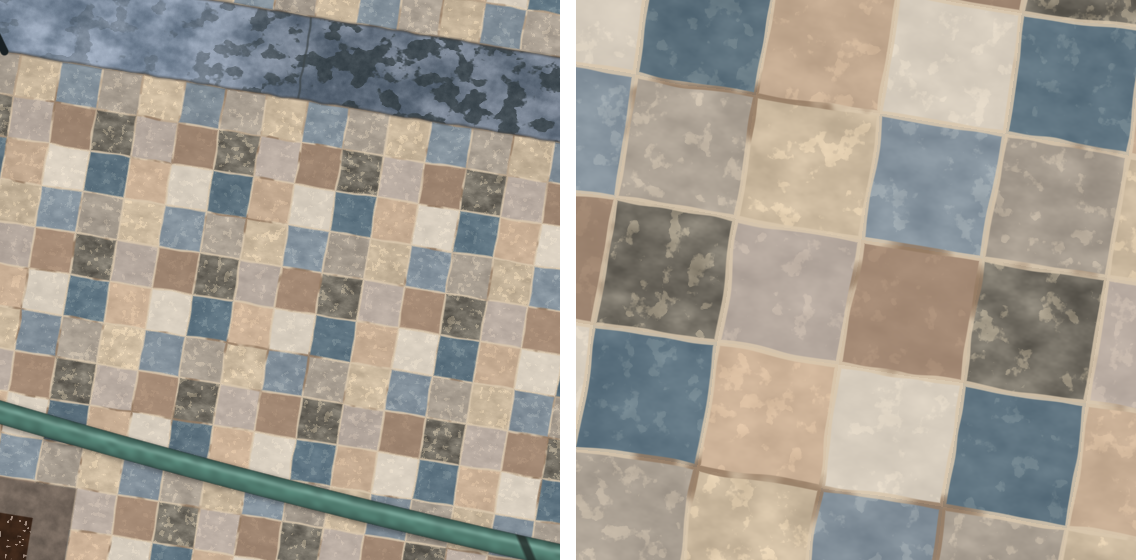
Left, the full canvas; right, a detail of the centre.
Write a Shadertoy shader that draws this texture.

```glsl
const vec2 CELL = vec2(0.0743, 0.0748);   // tile size
const vec2 ANCHOR = vec2(0.1639, 0.2767); // centre of the first cream tile
const float TILT = 0.1613;

// Three by three tile palette: colour and mottling strength
const vec4 TILES[9] = vec4[9](
    vec4(0.86, 0.82, 0.76, 0.12), vec4(0.37, 0.45, 0.50, 0.18), vec4(0.78, 0.68, 0.58, 0.16),
    vec4(0.51, 0.56, 0.60, 0.20), vec4(0.66, 0.62, 0.57, 0.24), vec4(0.78, 0.71, 0.61, 0.24),
    vec4(0.63, 0.53, 0.45, 0.09), vec4(0.45, 0.43, 0.39, 0.48), vec4(0.72, 0.67, 0.63, 0.16));

float hash(vec2 p) {
    vec3 q = fract(p.xyx * vec3(0.1031, 0.1030, 0.0973));
    q += dot(q, q.yzx + 33.33);
    return fract((q.x + q.y) * q.z);
}

float noise(vec2 p) {
    vec2 i = floor(p), f = fract(p);
    f = f * f * (3.0 - 2.0 * f);
    return mix(mix(hash(i), hash(i + vec2(1, 0)), f.x),
               mix(hash(i + vec2(0, 1)), hash(i + vec2(1, 1)), f.x), f.y);
}

float fbm(vec2 p) {
    float sum = 0.0, amp = 0.5;
    for (int i = 0; i < 4; i++) {
        sum += amp * noise(p);
        p = mat2(1.6, 1.2, -1.2, 1.6) * p + 7.3;
        amp *= 0.5;
    }
    return sum / 0.9375;
}

// Antialiased coverage where d is negative
float cover(float d, float aa) {
    return 1.0 - smoothstep(-aa, aa, d);
}

float segmentDist(vec2 p, vec2 a, vec2 b) {
    vec2 ab = b - a;
    return length(p - a - ab * clamp(dot(p - a, ab) / dot(ab, ab), 0.0, 1.0));
}

vec3 tileFloor(vec2 g, float aa) {
    vec2 wobble = vec2(noise(g * 2.3), noise(g * 2.3 + 40.0)) - 0.5;
    vec2 w = g + 0.04 * wobble;
    vec2 id = floor(w), f = fract(w);
    ivec2 k = ivec2(mod(id, 3.0));
    vec4 tile = TILES[k.y * 3 + k.x];

    // Mottled glaze with small flecks and a per-tile tint
    vec2 local = g + 17.0 * hash(id);
    float cloud = fbm(local * vec2(4.0, 6.0)) - 0.5;
    float fleck = smoothstep(0.60, 0.72, fbm(local * 9.0 + 5.0));
    vec3 col = tile.rgb * (1.0 + 0.07 * (hash(id + 9.0) - 0.5));
    col += tile.a * (0.75 * cloud * vec3(1.0, 0.96, 0.88) + 0.35 * fleck * vec3(1.0, 0.9, 0.72));

    // Grout, stained in places
    vec2 e = min(f, 1.0 - f);
    float stain = smoothstep(0.58, 0.75, fbm(g * 1.7 + 3.0));
    stain = max(stain, 0.55 * smoothstep(0.45, 0.65, noise(g * 3.0)) * cover(g.y + 0.8, 0.6));
    vec3 grout = mix(vec3(0.85, 0.78, 0.68), vec3(0.49, 0.38, 0.29), 0.75 * stain);
    float line = cover(min(e.x, e.y) - 0.018 - 0.012 * noise(g * 5.0), aa);
    return mix(col, grout, 0.85 * line);
}

vec3 stoneSlab(vec2 g, float aa) {
    float cloud = fbm(g * vec2(1.1, 1.8));
    float right = smoothstep(2.0, 6.5, g.x);
    vec3 col = mix(vec3(0.38, 0.44, 0.51), vec3(0.60, 0.65, 0.72), smoothstep(0.25, 0.75, cloud));
    col *= mix(1.04, 0.85, right);
    float pits = smoothstep(0.54, 0.62, fbm(g * vec2(2.4, 3.0) + 11.0) + 0.10 * right - 0.05);
    col = mix(col, vec3(0.21, 0.25, 0.27), pits * mix(0.25, 0.8, right));
    col += 0.10 * (fbm(g * 9.0) - 0.5);
    float joint = cover(abs(g.x - 5.77 + 0.05 * noise(g * 4.0)) - 0.025, aa);
    return mix(col, vec3(0.24, 0.27, 0.28), 0.7 * joint);
}

// t runs from -1 to 1 across the hose
vec3 hoseColor(float t, float along) {
    vec3 col = mix(vec3(0.15, 0.23, 0.21), vec3(0.32, 0.49, 0.44), sqrt(max(0.0, 1.0 - t * t)));
    col += 0.13 * exp(-18.0 * (t + 0.35) * (t + 0.35));
    col *= 0.92 + 0.16 * noise(vec2(along * 60.0, t * 2.0));
    return mix(col, vec3(0.14, 0.17, 0.16), 0.8 * cover(abs(along - 0.94 - 0.01 * t) - 0.009, 0.004));
}

void mainImage(out vec4 fragColor, in vec2 fragCoord) {
    vec2 p = fragCoord / iResolution.xy;
    p.y = 1.0 - p.y;
    float px = 1.0 / iResolution.y, aa = px / CELL.x;
    float c = cos(TILT), s = sin(TILT);
    vec2 g = (vec2(c * p.x + s * p.y, c * p.y - s * p.x) - ANCHOR) / CELL + 0.5;

    // Floor, with the strip beyond the slab shifted sideways
    vec3 col = tileFloor(g - vec2(0.83 * step(g.y, -3.0), 0.0), aa);

    // Stone slab and its dark rim
    float slab = abs(g.y + 3.0 + 0.04 * (noise(g * 3.0) - 0.5)) - 1.0;
    col = mix(col, stoneSlab(g, aa), cover(slab, aa));
    col = mix(col, vec3(0.25, 0.24, 0.23), 0.65 * cover(abs(slab) - 0.025, 2.0 * aa));

    // Corner frame with a dark speckled inset
    float grain = fbm(g * 5.0);
    float frame = max(g.x - 2.0, 8.03 - g.y), inset = max(g.x - 1.07, 8.88 - g.y);
    col = mix(col, vec3(0.45, 0.40, 0.36) * (0.8 + 0.4 * grain), cover(frame, 2.0 * aa));
    vec3 soil = vec3(0.23, 0.15, 0.10) * (0.7 + 0.6 * grain);
    soil += 0.4 * smoothstep(0.78, 0.9, noise(g * 14.0));
    col = mix(col, soil, cover(inset, aa));

    // Hose and its soft shadow
    float d = 0.965 * (p.y - 0.736 - 0.295 * p.x + 0.0384 * p.x * p.x);
    col *= 1.0 - 0.35 * cover(abs(d - 0.003) - 0.022, 0.009);
    col = mix(col, hoseColor(d / 0.0205, p.x), cover(abs(d) - 0.0205, px));

    // Dark rod at the upper left edge
    float rod = segmentDist(p, vec2(-0.01, 0.055), vec2(0.008, 0.092)) - 0.007;
    col = mix(col, vec3(0.10, 0.13, 0.14), cover(rod, px));

    fragColor = vec4(clamp(col, 0.0, 1.0), 1.0);
}
```
